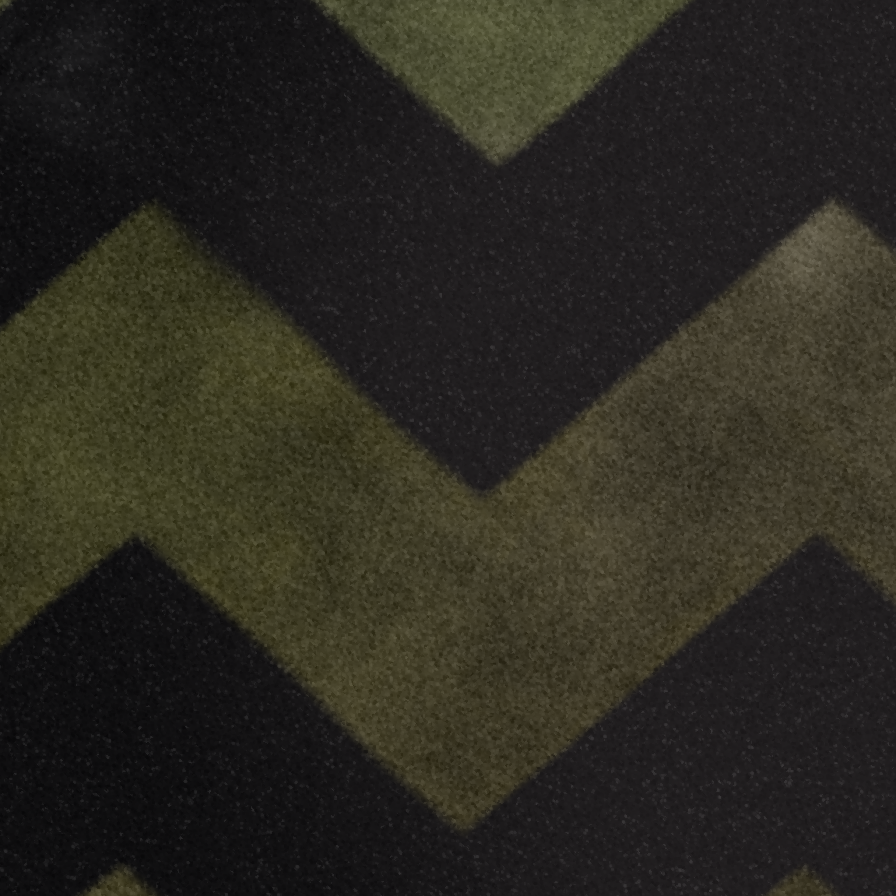
Give the GLSL for this pattern, as a Shadertoy shader.

```glsl
const float TAU = 6.2831853;

vec2 hash2(vec2 cell) {
    vec3 q = fract(cell.xyx * vec3(0.1031, 0.1030, 0.0973));
    q += dot(q, q.yzx + 33.33);
    return fract((q.xx + q.yz) * q.zy);
}

// Distance to the nearest jittered cell point, and that cell's random value
vec2 cellular(vec2 p) {
    vec2 cell = floor(p), local = fract(p);
    vec2 nearest = vec2(2.0, 0.0);
    for (int j = -1; j <= 1; j++) {
        for (int i = -1; i <= 1; i++) {
            vec2 offset = vec2(i, j);
            vec2 point = hash2(cell + offset);
            vec2 delta = offset + point - local;
            float d = dot(delta, delta);
            if (d < nearest.x) nearest = vec2(d, fract(17.0 * point.x + 5.0 * point.y));
        }
    }
    return vec2(sqrt(nearest.x), nearest.y);
}

// Light and dark fleck centred on each cell point, around zero
float flecks(vec2 p) {
    vec2 cell = cellular(p);
    return (cell.y - 0.5) * (1.0 - smoothstep(0.25, 0.85, cell.x));
}

// Fine speckle of two sizes, the coarser one stretched along the weave
float grain(vec2 p, float density) {
    vec2 weave = vec2(p.x + p.y, 1.4 * (p.y - p.x));
    return 0.55 * flecks(weave * density * 0.6) + 0.6 * flecks(p * density * 1.5 + 7.0);
}

// Layered, rotated sines: cloudy variation around zero
float clouds(vec2 p) {
    float sum = 0.0, amplitude = 0.43;
    for (int i = 0; i < 6; i++) {
        p += 0.4 * sin(p.yx * 1.3 + float(i) * 1.7);
        sum += amplitude * sin(p.x) * sin(p.y + 0.8);
        p = mat2(1.37, 1.15, -1.15, 1.37) * p + 2.1;
        amplitude *= 0.7;
    }
    return sum;
}

// Triangle wave with slightly rounded corners: 0 at peaks, 1 at valleys
float zigzag(float turns, float sharpness) {
    return acos(sharpness * cos(TAU * turns)) / (0.5 * TAU);
}

// Signed distance to the chevron bands, positive inside
float chevronBands(vec2 p, vec2 period, vec2 peak, float rise) {
    float drop = rise * zigzag((p.x - peak.x) / period.x, 0.9985);
    float phase = fract((p.y - peak.y - drop) / period.y + 0.25);
    float slope = 2.0 * rise / period.x;
    return (0.25 - abs(phase - 0.5)) * period.y * inversesqrt(1.0 + slope * slope);
}

// Soft round spot, 1 at its centre
float spot(vec2 p, vec2 centre, float radius) {
    vec2 d = (p - centre) / radius;
    return exp(-dot(d, d));
}

vec3 darkCloth(vec2 p, float cloud, float speckle) {
    float light = smoothstep(0.1, 0.75, p.x + 0.2 - 0.45 * abs(p.y - 0.4) + 0.06 * cloud);
    vec3 colour = mix(vec3(0.06, 0.058, 0.063), vec3(0.128, 0.118, 0.123), light);
    // Pale rubbed patch in the upper left
    colour += 0.09 * spot(p, vec2(0.05, 0.09), 0.09) * max(cloud + 0.15, 0.0);
    // Even grain plus sparse bright lint
    return colour + 0.05 * speckle + 0.2 * max(speckle - 0.2, 0.0);
}

vec3 mossPaint(vec2 p, float cloud, float speckle) {
    vec3 olive = vec3(0.238, 0.235, 0.135);
    vec3 umber = vec3(0.262, 0.243, 0.18);
    vec3 colour = mix(olive, umber, smoothstep(0.15, 0.75, p.x));
    colour = mix(colour, vec3(0.25, 0.228, 0.145), 0.6 * smoothstep(0.5, 0.9, p.y));
    colour = mix(colour, vec3(0.295, 0.3, 0.2), smoothstep(0.24, 0.08, p.y));
    // Yellowish stains and pale worn tips
    float stain = smoothstep(0.0, 0.6, clouds(p * 8.0 + 4.0));
    colour += stain * vec3(0.016, 0.013, -0.005);
    colour += 0.06 * spot(p, vec2(0.56, 0.18), 0.05);
    colour += 0.07 * spot(p, vec2(0.9, 0.27), 0.06);
    colour *= 1.0 + 0.22 * cloud;
    return colour + 0.15 * speckle;
}

void mainImage(out vec4 fragColor, in vec2 fragCoord) {
    vec2 p = fragCoord / iResolution.y;
    p.y = 1.0 - p.y;

    float cloud = clouds(p * 13.0);
    float speckle = grain(p, 170.0);

    // Slight lean and hand-made wobble of the bands
    vec2 bent = p + vec2(0.05 * (p.y - 0.5), 0.0);
    bent += 0.0015 * sin(p.yx * vec2(31.0, 27.0));
    float band = chevronBands(bent, vec2(0.76, 0.744), vec2(0.158, 0.219), 0.342);

    // Soft paint edge, blurred more on the falling flanks
    float falling = smoothstep(-0.3, 0.3, sin(TAU * (bent.x - 0.158) / 0.76));
    float softness = max(mix(0.0075, 0.0105, falling) + 0.002 * cloud, 1.0 / iResolution.y);
    float coverage = smoothstep(-softness, softness, band + 0.004 * speckle);

    // Dark scuff along the upper left flank
    vec2 along = mat2(0.74, -0.67, 0.67, 0.74) * (p - vec2(0.235, 0.28));
    coverage *= 1.0 - 0.6 * spot(along * vec2(1.0, 5.0), vec2(0.0), 0.085);

    vec3 colour = mix(darkCloth(p, cloud, speckle), mossPaint(p, cloud, speckle), coverage);
    fragColor = vec4(clamp(colour, 0.0, 1.0), 1.0);
}
```
